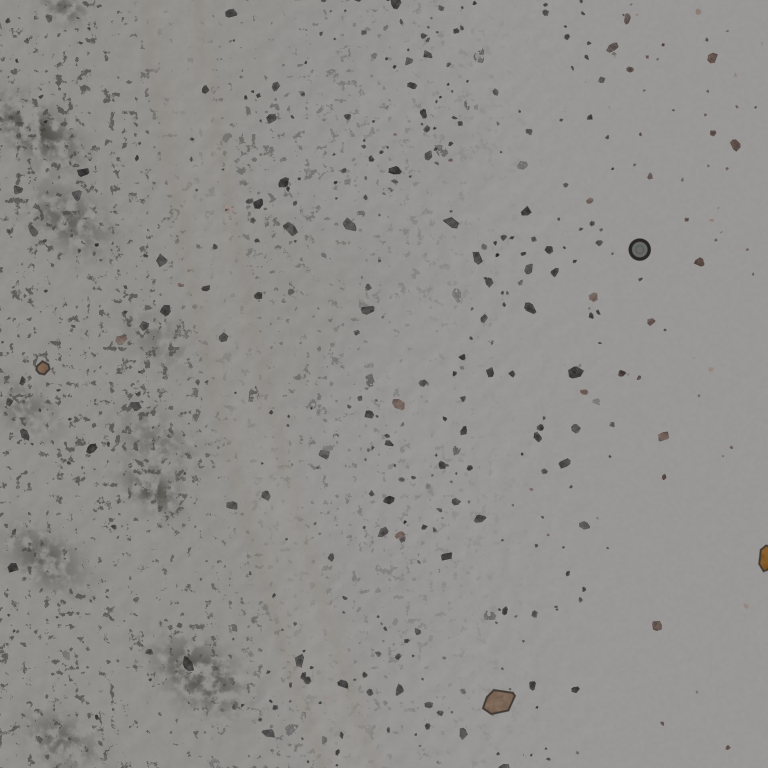
Give the GLSL for this texture, as a WebGL 2 fragment shader.

```glsl
#version 300 es
precision highp float;
// Dark angular grit scattered over a matte grey plaster wall.
// Jittered grids place many-sided chips whose density follows noise;
// soft smudges, fine specks and a faint curved band weather the left side.
uniform vec2 u_resolution;
out vec4 fragColor;

const float TAU = 6.28318;

// Integer hash: three random values in 0..1 per cell and seed
vec3 hash3(vec2 cell, float seed) {
  uvec3 v = uvec3(ivec3(vec3(cell, seed)) + 4096);
  v = v * 1664525u + 1013904223u;
  v.x += v.y * v.z; v.y += v.z * v.x; v.z += v.x * v.y;
  v ^= v >> 16u;
  v.x += v.y * v.z; v.y += v.z * v.x; v.z += v.x * v.y;
  return vec3(v >> 8u) / 16777216.0;
}

float noise(vec2 p, float seed) {
  vec2 i = floor(p), f = fract(p);
  f = f * f * (3.0 - 2.0 * f);
  float low = mix(hash3(i, seed).x, hash3(i + vec2(1, 0), seed).x, f.x);
  float high = mix(hash3(i + vec2(0, 1), seed).x, hash3(i + 1.0, seed).x, f.x);
  return mix(low, high, f.y);
}

float fbm(vec2 p, float seed) {
  float sum = 0.0, gain = 0.53;
  for (int i = 0; i < 4; i++) {
    sum += gain * noise(p, seed + float(i));
    p = mat2(1.6, 1.2, -1.2, 1.6) * p;
    gain *= 0.5;
  }
  return sum;
}

vec2 rotate(vec2 p, float a) {
  return mat2(cos(a), -sin(a), sin(a), cos(a)) * p;
}

float cover(float d, float soft) { return 1.0 - smoothstep(-soft, soft, d); }

// Irregular convex polygon built from random half planes
float chipDistance(vec2 p, float radius, vec2 cell, float seed) {
  float d = -radius;
  for (int i = 0; i < 7; i++) {
    vec3 h = hash3(cell, seed + float(i));
    float a = TAU * (float(i) + 0.7 * h.x) / 7.0;
    d = max(d, dot(p, vec2(cos(a), sin(a))) - radius * mix(0.6, 1.05, h.y));
  }
  return d;
}

// Share of cells holding a chip: crowded centre, sparse flanks
float chipDensity(vec2 p) {
  float centre = smoothstep(0.27, 0.42, p.x) * (1.0 - smoothstep(0.68, 0.84, p.x));
  float clumps = smoothstep(0.3, 0.72, fbm(p * 9.0, 70.0));
  return mix(0.16, 0.62, centre) * (0.15 + 1.15 * clumps) * mix(0.65, 1.0, smoothstep(0.0, 0.4, p.y));
}

vec3 addChips(vec3 col, vec2 p, float cells, vec2 sizes, float share, float soft, float seed) {
  vec2 home = floor(p * cells);
  for (int k = 0; k < 9; k++) {
    vec2 cell = home + vec2(k % 3, k / 3) - 1.0;
    vec3 place = hash3(cell, seed), look = hash3(cell, seed + 1.0);
    vec2 centre = (cell + place.xy) / cells;
    float radius = mix(sizes.x, sizes.y, look.x * look.x);
    vec2 q = p - centre;
    if (length(q) > 2.2 * radius || place.z > share * chipDensity(centre)) continue;
    q = rotate(q, look.y * TAU) * vec2(1.0, mix(1.0, 1.5, look.x));
    float d = chipDistance(q, radius, cell, seed + 2.0);
    float grain = fbm(p * 190.0, seed);
    float worn = step(0.8, look.z);
    float tone = mix(0.2, 0.31, look.y) + 0.22 * (grain - 0.45) + 0.13 * worn;
    float brown = smoothstep(0.74, 0.86, centre.x) + step(0.96, look.y);
    vec3 chip = tone * vec3(1.02, 1.0, 0.99) + min(brown, 1.0) * vec3(0.11, 0.055, 0.035);
    chip += 0.09 * cover(abs(d + 0.25 * radius), 0.0014) * step(0.6, place.x);
    float solid = mix(1.0, smoothstep(0.32, 0.5, grain), worn);
    col = mix(col, chip, 0.95 * solid * cover(d, soft));
  }
  return col;
}

// Speckled mould patches kept to the left
float smudges(vec2 p) {
  float sum = 0.0;
  for (int i = 0; i < 11; i++) {
    vec3 h = hash3(vec2(i, 5), 31.0), s = hash3(vec2(i, 9), 32.0);
    vec2 centre = vec2(0.02 + 0.26 * h.x, (float(i) + h.y) / 11.0);
    vec2 q = rotate(p - centre, -0.6) / (mix(0.018, 0.042, s.x) * vec2(1.35, 0.8));
    sum += mix(0.35, 1.0, s.y) * exp(-dot(q, q));
  }
  return sum * smoothstep(0.28, 0.68, fbm(p * 85.0, 40.0));
}

vec3 wall(vec2 p) {
  float left = 1.0 - smoothstep(0.1, 0.8, p.x);
  float light = smoothstep(0.2, 0.7, p.x + 0.3 * (fbm(p * 5.0, 10.0) - 0.5));
  vec3 col = mix(vec3(0.568, 0.562, 0.55), vec3(0.598, 0.593, 0.588), light);
  float relief = noise(p * 75.0, 20.0) - noise(p * 75.0 + vec2(0.3, -0.3), 20.0);
  col += 0.028 * relief * (1.0 - 0.85 * smoothstep(0.6, 0.85, p.x));
  col += 0.012 * (noise(p * 240.0, 22.0) - 0.5);
  // Curved band with two warm streaks
  float t = 1.0 - p.y;
  float across = abs(p.x - 0.225 - 0.12 * t - 0.11 * t * t);
  float band = cover(across - 0.045, 0.03);
  float streak = exp(-pow((across - 0.035) / 0.012, 2.0));
  col += band * vec3(0.008, 0.005, 0.001) - streak * vec3(0.01, 0.014, 0.018);
  // Fine dark specks
  float specks = smoothstep(0.69, 0.83, fbm(p * 130.0, 50.0) + 0.1 * noise(p * 11.0, 55.0));
  col -= 0.2 * specks * left * (1.0 - 0.7 * band);
  return mix(col, vec3(0.26, 0.26, 0.235), min(0.8 * smudges(p), 0.85));
}

vec3 addPebble(vec3 col, vec2 p, vec2 centre, float radius, vec3 tint, float soft) {
  float d = chipDistance(p - centre, radius, floor(centre * 99.0), 90.0);
  vec3 stone = tint + 0.16 * (fbm(p * 120.0, 95.0) - 0.5);
  col = mix(col, vec3(0.25, 0.22, 0.2), cover(d - 0.0015, soft));
  return mix(col, stone, cover(d + 0.001, soft));
}

// Round stud: dark rim around a grey face
vec3 addStud(vec3 col, vec2 p, vec2 centre, float radius, float soft) {
  float r = length(p - centre);
  col = mix(col, vec3(0.17, 0.15, 0.15), cover(r - radius, soft));
  col = mix(col, vec3(0.4, 0.41, 0.4), cover(r - 0.7 * radius, soft));
  return mix(col, vec3(0.3), 0.6 * cover(abs(r - 0.35 * radius) - 0.0008, soft));
}

void main() {
  vec2 p = gl_FragCoord.xy / u_resolution.y;
  float soft = max(0.0011, 0.8 / u_resolution.y);
  vec3 col = wall(p);
  col = addChips(col, p, 58.0, vec2(0.0018, 0.0045), 0.45, soft, 100.0);
  col = addChips(col, p, 30.0, vec2(0.0042, 0.0115), 0.9, soft, 200.0);
  col = addPebble(col, p, vec2(0.652, 0.087), 0.02, vec3(0.47, 0.39, 0.33), soft);
  col = addPebble(col, p, vec2(0.055, 0.52), 0.009, vec3(0.45, 0.36, 0.29), soft);
  col = addPebble(col, p, vec2(1.0, 0.275), 0.016, vec3(0.5, 0.34, 0.15), soft);
  col = addStud(col, p, vec2(0.833, 0.675), 0.0145, soft);
  fragColor = vec4(clamp(col, 0.0, 1.0), 1.0);
}
```
